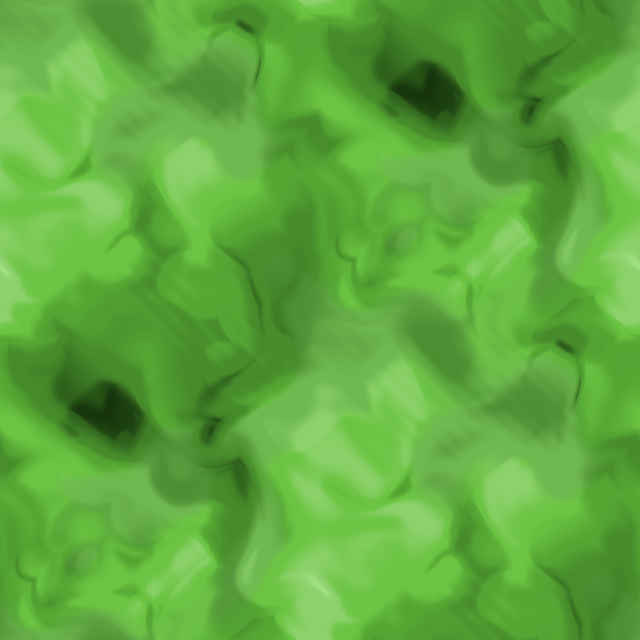
A Shadertoy shader for this texture:

```glsl
// Smeared green foliage paint: soft diagonal patches, pale wisps and dark creases.
// Wrapping value noise lives on a lattice turned by 45 degrees and bent by
// a domain warp; the summed tone then picks its green from a ramp.

float hash(vec2 cell, float seed) {
    vec3 p = fract((cell.xyx + seed * 17.3) * vec3(0.1031, 0.1030, 0.0973));
    p += dot(p, p.yzx + 33.33);
    return fract((p.x + p.y) * p.z);
}

// Lattice value in 0..1; seed 0 shuffles evenly spread levels on a 5 x 5 grid.
float corner(vec2 cell, vec2 period, float seed) {
    cell = floor(mod(cell + 0.5, period));
    if (seed > 0.0) return hash(cell, seed);
    float k = cell.x + 5.0 * cell.y + 3.0;
    return (floor(mod(k * k * k + 0.5, 29.0)) - 0.5) / 28.0;
}

// Value noise centred on zero, repeating at every whole number of p.
float noise(vec2 p, vec2 period, float seed) {
    p *= period;
    vec2 i = floor(p), f = fract(p);
    f = f * f * f * (f * (f * 6.0 - 15.0) + 10.0);
    float low = mix(corner(i, period, seed), corner(i + vec2(1, 0), period, seed), f.x);
    float high = mix(corner(i + vec2(0, 1), period, seed), corner(i + vec2(1, 1), period, seed), f.x);
    return mix(low, high, f.y) - 0.5;
}

// Bends the plane; the absolute values leave sharp kinks.
vec2 smear(vec2 p) {
    vec2 bend = vec2(noise(p, vec2(5, 6), 1.0), noise(p, vec2(6, 5), 2.0));
    vec2 kink = abs(vec2(noise(p, vec2(8, 7), 3.0), noise(p, vec2(7, 8), 4.0)));
    return p + 0.13 * bend + 0.14 * kink;
}

// A soft valley where the noise crosses zero.
float valley(float height, float width) {
    return 1.0 - smoothstep(0.0, width, abs(height));
}

vec3 greenRamp(float tone, float muted) {
    vec3 color = mix(vec3(0.17, 0.36, 0.10), vec3(0.28, 0.55, 0.17), smoothstep(-2.9, -1.2, tone));
    color = mix(color, vec3(0.33, 0.65, 0.20), smoothstep(-1.1, -0.2, tone));
    color = mix(color, vec3(0.42, 0.77, 0.26), smoothstep(-0.2, 0.8, tone));
    vec3 greyed = mix(vec3(0.32, 0.57, 0.22), vec3(0.44, 0.72, 0.32), smoothstep(-1.2, 0.5, tone));
    color = mix(color, greyed, muted * smoothstep(-2.0, -0.8, tone));
    color = mix(color, vec3(0.55, 0.82, 0.42), smoothstep(1.0, 2.0, tone));
    return mix(color, vec3(0.65, 0.89, 0.55), smoothstep(2.0, 3.0, tone));
}

void mainImage(out vec4 fragColor, in vec2 fragCoord) {
    // Shifted so that the tile edges run through calm areas
    vec2 uv = fragCoord / iResolution.xy + vec2(0.34, 0.66);
    vec2 diagonal = vec2(uv.x + uv.y, uv.x - uv.y);
    vec2 p = smear(diagonal);

    // Broad patches with finer strokes running down to the right
    float tone = 0.56 * noise(p, vec2(5), 0.0)
               + 0.16 * noise(diagonal, vec2(3), 8.0)
               + 0.31 * noise(p, vec2(10, 7), 5.0)
               + 0.14 * noise(p, vec2(21, 12), 6.0);
    tone = tone / 0.146 - 0.02;

    // Overlapping strokes with a crisper rim
    float overlap = smoothstep(-0.055, 0.055, noise(p, vec2(7, 6), 7.0));
    tone += 0.5 * (overlap - 0.5);

    // Faint parallel bristle marks in a few places
    float bristles = smoothstep(0.25, 0.4, noise(diagonal, vec2(5), 9.0));
    tone += 0.10 * bristles * sin(6.2831853 * 30.0 * diagonal.x);

    // Soft dark creases, with small ink specks deep inside them
    float fold = noise(p, vec2(8, 6), 10.0);
    float folded = smoothstep(-0.1, 0.2, noise(diagonal, vec2(6), 11.0));
    tone -= 1.05 * folded * valley(fold, 0.15);
    float speck = smoothstep(0.1, 0.32, noise(p, vec2(23, 19), 12.0));
    float ink = folded * speck * valley(fold, 0.07);
    ink *= 1.0 - smoothstep(-1.6, -0.4, tone);

    float muted = 0.9 * smoothstep(0.0, 0.2, noise(p, vec2(5, 6), 13.0));
    vec3 color = greenRamp(tone, muted);
    color = mix(color, vec3(0.06, 0.15, 0.03), 0.75 * ink);
    fragColor = vec4(color, 1.0);
}
```
